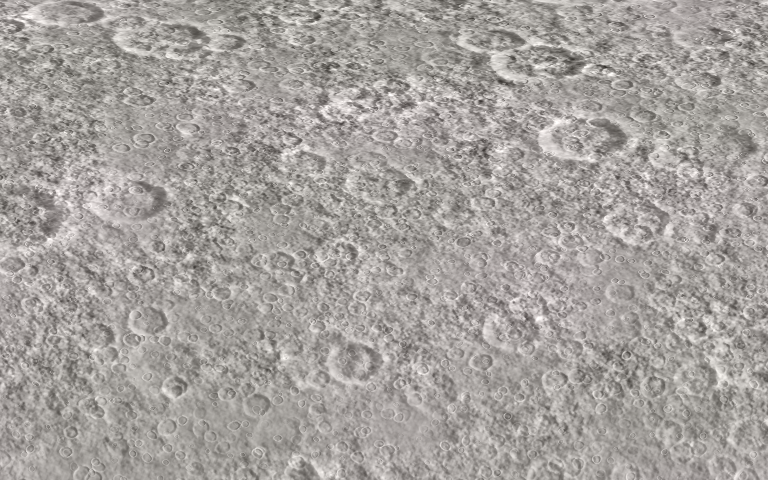
Reproduce this texture procedurally as a WebGL 1 fragment shader.

```glsl
precision highp float;
// Cratered grey highland seen obliquely, foreshortened toward the top edge.
// Scattered craters and fine rubble form a height field on a ground plane;
// its slope toward a low sun at right gives light, rims and grain add brightness.

uniform vec2 u_resolution;

const vec3  GROUND_COLOR = vec3(0.667, 0.649, 0.637);
const vec3  PALE_TINT    = vec3(0.012, -0.008, 0.014);
const vec2  SUN          = vec2(0.96, 0.28);
const float NEAR_SQUASH  = 0.92;  // vertical foreshortening, bottom edge
const float FAR_SQUASH   = 0.30;  // and top edge
const float RUBBLE_SLOPE = 0.24;
const float BOWL_DEPTH   = 0.24;
const float RIM_HEIGHT   = 0.12;
const float RIM_GLOW     = 0.075;
const float GRAIN_GLOW   = 0.095;
const float LIGHT_RANGE  = 0.18;
const float SHADE_RANGE  = 0.25;
const float NEAR_GAIN    = 0.95;
const float FAR_GAIN     = 1.70;
const float CRATER_SHARE = 0.72;
const mat2  TURN         = mat2(0.80, 0.60, -0.60, 0.80);

vec2 hash2(vec2 p) {
  vec3 q = fract(p.xyx * vec3(0.1031, 0.1030, 0.0973));
  q += dot(q, q.yzx + 33.33);
  return fract((q.xx + q.yz) * q.zy);
}

float noise(vec2 p) {
  vec2 i = floor(p);
  vec2 f = fract(p);
  f = f * f * f * (f * (f * 6.0 - 15.0) + 10.0);
  float low  = mix(hash2(i).x, hash2(i + vec2(1.0, 0.0)).x, f.x);
  float high = mix(hash2(i + vec2(0.0, 1.0)).x, hash2(i + vec2(1.0, 1.0)).x, f.x);
  return mix(low, high, f.y);
}

// One layer of craters in unit cells: x = height, y = rim brightness.
// Centres stay far enough inside their cells that four cells suffice.
vec2 craterLayer(vec2 p) {
  vec2 sum = vec2(0.0);
  vec2 base = floor(p - 0.5);
  float ragged = 0.6 + 0.8 * noise(p * 11.0);
  for (int j = 0; j < 2; j++) {
    for (int i = 0; i < 2; i++) {
      vec2 cell = base + vec2(float(i), float(j));
      vec2 place = hash2(cell + 17.0);
      vec2 kind = hash2(cell + 91.0);
      float present = step(kind.y, CRATER_SHARE);
      float fresh = present * mix(1.0, 0.15, kind.y / CRATER_SHARE);
      float radius = mix(0.13, 0.35, kind.x);
      float d = length(p - cell - mix(vec2(0.2), vec2(0.8), place)) / radius;
      float offRim = (d - 1.0) / (d > 1.0 ? 0.22 : 0.15);
      float rim = ragged * exp(-offRim * offRim);
      float bowl = 1.0 - smoothstep(0.62, 1.0, d);
      sum += fresh * vec2(radius * (RIM_HEIGHT * rim - BOWL_DEPTH * bowl), rim);
    }
  }
  return sum;
}

// Fine relief (x) and grain brightness (y); octaves finer than a pixel fade out.
vec2 rubble(vec2 g, float footprint) {
  float patchiness = mix(0.4, 1.6, noise(g * 7.0 + 40.0));
  vec2 sum = vec2(0.0);
  float freq = 27.0;
  float slope = 0.8;
  vec2 p = g;
  for (int i = 0; i < 4; i++) {
    float visible = clamp(1.6 - freq * footprint, 0.0, 1.0);
    float height = visible * slope * noise(p * freq + 7.3);
    float grain = visible * (noise(p * freq * 1.2 + 31.7) - 0.5);
    sum += vec2(height / freq, grain);
    p = TURN * p;
    freq *= 1.8;
    slope *= 1.25;
  }
  return sum * patchiness * vec2(RUBBLE_SLOPE, 1.0);
}

// x = height, y = rim brightness, z = grain brightness.
vec3 terrain(vec2 g, float footprint) {
  vec2 wobble = vec2(noise(g * 45.0), noise(g * 45.0 + 60.0)) - 0.5;
  vec2 p = g + 0.006 * wobble;
  vec2 craters = vec2(0.0);
  float scale = 2.5;
  float strength = 1.0;
  for (int i = 0; i < 6; i++) {
    float visible = strength * smoothstep(0.8, 2.2, 0.25 / (scale * footprint));
    craters += visible * craterLayer(p * scale + 5.7) * vec2(1.0 / scale, 1.0);
    p = TURN * p + 3.1;
    scale *= 1.63;
    strength *= 0.9;
  }
  vec2 rough = rubble(g, footprint);
  return vec3(craters.x + rough.x, craters.y, rough.y);
}

void main() {
  vec2 uv = gl_FragCoord.xy / u_resolution.y;

  // Unroll the foreshortened view onto the ground plane.
  float squash = mix(NEAR_SQUASH, FAR_SQUASH, uv.y);
  float depth = log(NEAR_SQUASH / squash) / (NEAR_SQUASH - FAR_SQUASH);
  vec2 g = vec2(uv.x, depth) + 2.0;
  float pixel = 1.0 / u_resolution.y;
  float footprint = pixel / squash;

  // Slope toward the sun.
  vec3 here = terrain(g, footprint);
  float dx = (terrain(g + vec2(pixel, 0.0), footprint).x - here.x) / pixel;
  float dy = (terrain(g + vec2(0.0, footprint), footprint).x - here.x) / footprint;
  float slope = -dot(vec2(dx, dy), SUN) * mix(NEAR_GAIN, FAR_GAIN, uv.y);
  float lit = slope / sqrt(1.0 + slope * slope);
  float relief = lit * (lit > 0.0 ? LIGHT_RANGE : SHADE_RANGE);

  // Broad pale patches, bright rims and fine grain.
  float pale = noise(g * 3.2 + 11.0) - 0.5;
  float albedo = 0.06 * pale + RIM_GLOW * (min(here.y, 1.4) - 0.3)
               + GRAIN_GLOW * here.z * mix(0.8, 1.4, uv.y);

  vec3 color = GROUND_COLOR + relief + albedo + PALE_TINT * pale;
  gl_FragColor = vec4(clamp(color, 0.0, 1.0), 1.0);
}
```
